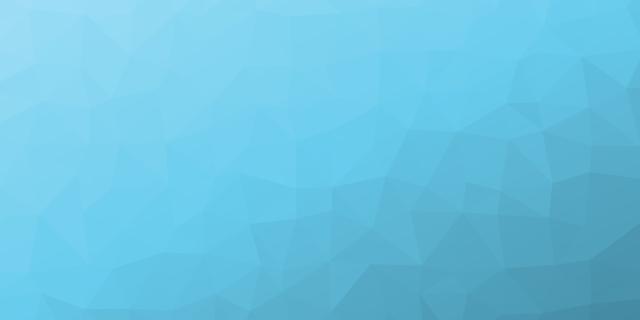
Write a Shadertoy shader that draws this background.

```glsl
// Low-poly backdrop: a jittered lattice is split into triangular facets, and each
// facet takes its shade from a diagonal ramp running from pale sky blue (upper left)
// to deep teal (lower right). Facet coverage is accumulated for smooth seams.

const vec2  CELL_SIZE    = vec2(0.1336, 0.128); // lattice spacing, in canvas heights
const vec2  ORIGIN       = vec2(0.113, 0.180);  // position of lattice point (0, 0)
const float JITTER       = 0.28;                // vertex displacement, in cells
const float FACET_AMOUNT = 0.75;                // 0 = smooth ramp, 1 = flat facets
const float SHADE_SPREAD = 0.025;               // random ramp offset per facet
const vec3  PALE_SKY     = vec3(0.625, 0.872, 0.960);
const vec3  CLEAR_BLUE   = vec3(0.405, 0.800, 0.928);
const vec3  DEEP_TEAL    = vec3(0.265, 0.540, 0.635);

vec2 hash2(vec2 p) {
    vec3 q = fract(vec3(p.xyx) * vec3(0.1031, 0.1030, 0.0973));
    q += dot(q, q.yzx + 33.33);
    return fract((q.xx + q.yz) * q.zy);
}

vec2 latticeVertex(vec2 id) {
    return id + JITTER * (2.0 * hash2(id + 47.0) - 1.0);
}

// Signed distance to the line a-b, positive on its right side
float edgeDistance(vec2 p, vec2 a, vec2 b) {
    vec2 edge = normalize(b - a), offset = p - a;
    return offset.x * edge.y - offset.y * edge.x;
}

// Ramp position: 0 at the upper left, 1 at the lower right
float diagonalRamp(vec2 latticePos) {
    vec2 canvasPos = latticePos * CELL_SIZE + ORIGIN;
    float aspect = iResolution.x / iResolution.y;
    return 0.5 * (canvasPos.x / aspect + 1.0 - canvasPos.y);
}

vec3 rampColor(float t) {
    t = clamp(t, 0.0, 1.0);
    return t < 0.5 ? mix(PALE_SKY, CLEAR_BLUE, 2.0 * t)
                   : mix(CLEAR_BLUE, DEEP_TEAL, 2.0 * t - 1.0);
}

// Adds one counter-clockwise facet: rgb = weighted colour, a = coverage
void addFacet(inout vec4 total, vec2 p, vec2 a, vec2 b, vec2 c, float pixel) {
    float dist = max(edgeDistance(p, a, b),
                 max(edgeDistance(p, b, c), edgeDistance(p, c, a)));
    float coverage = clamp(0.5 - dist / pixel, 0.0, 1.0);
    if (coverage <= 0.0) return;
    vec2 center = (a + b + c) / 3.0;
    float shade = mix(diagonalRamp(p), diagonalRamp(center), FACET_AMOUNT);
    shade += SHADE_SPREAD * (2.0 * hash2(center * 31.0 + 90.0).x - 1.0);
    total += coverage * vec4(rampColor(shade), 1.0);
}

void mainImage(out vec4 fragColor, in vec2 fragCoord) {
    vec2 p = (fragCoord / iResolution.y - ORIGIN) / CELL_SIZE;
    float pixel = 1.0 / (iResolution.y * CELL_SIZE.y);
    vec2 home = floor(p);
    vec4 total = vec4(0.0);

    // Split every nearby quad along its shorter diagonal
    for (int y = -1; y <= 1; y++) {
        for (int x = -1; x <= 1; x++) {
            vec2 id = home + vec2(x, y);
            vec2 lowerLeft  = latticeVertex(id);
            vec2 lowerRight = latticeVertex(id + vec2(1.0, 0.0));
            vec2 upperRight = latticeVertex(id + vec2(1.0, 1.0));
            vec2 upperLeft  = latticeVertex(id + vec2(0.0, 1.0));
            if (distance(lowerLeft, upperRight) < distance(lowerRight, upperLeft)) {
                addFacet(total, p, lowerLeft, lowerRight, upperRight, pixel);
                addFacet(total, p, lowerLeft, upperRight, upperLeft, pixel);
            } else {
                addFacet(total, p, lowerLeft, lowerRight, upperLeft, pixel);
                addFacet(total, p, lowerRight, upperRight, upperLeft, pixel);
            }
        }
    }

    // Fall back to the plain ramp where no facet covers the point
    vec3 color = total.a > 0.0 ? total.rgb / total.a : rampColor(diagonalRamp(p));
    fragColor = vec4(color, 1.0);
}
```
